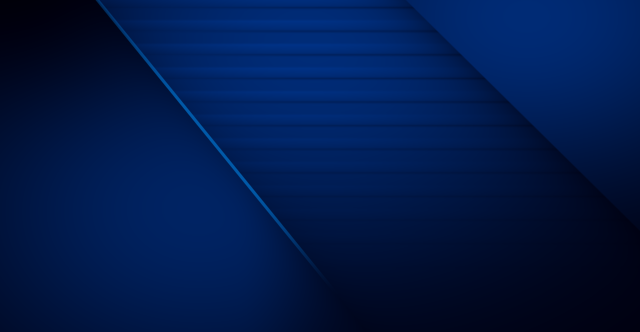
Give the GLSL for this background, as a Shadertoy shader.

```glsl
// Deep blue backdrop: a ribbed centre panel between two slanted panels.
// Each panel is a soft elliptical glow; slanted edges cast shadows, and
// the left edge carries a bright glowing strip.

const float RIB_PERIOD = 0.0711;

// Signed distance to a slanted edge; positive to its right.
// topX is where the edge meets the top, run is its x shift per unit down.
float slantDistance(vec2 p, float topX, float run) {
    return (p.x - topX - run * (1.0 - p.y)) / sqrt(1.0 + run * run);
}

float softGlow(vec2 p, vec2 centre, vec2 radius) {
    vec2 q = (p - centre) / radius;
    return exp(-dot(q, q));
}

// Darkening that fades away from an edge
float edgeShade(float d, float strength, float reach) {
    return 1.0 - strength * exp(-max(d, 0.0) / reach);
}

// Brightness factor of the horizontal ribs
float ribs(vec2 p, float pixel) {
    float t = fract((1.0 - p.y - 0.0235) / RIB_PERIOD);
    float aa = pixel / RIB_PERIOD;
    float fromDark = min(t, 1.0 - t);
    float lit = smoothstep(0.50 - aa, 0.56 + aa, t) * exp(-max(t - 0.56, 0.0) * 5.0);
    float groove = exp(-pow(fromDark / (0.04 + 0.4 * aa), 2.0));
    float slope = smoothstep(0.7, 1.0, t) * 0.05;
    float lightFade = 1.0 - smoothstep(0.75, 1.4, p.x);
    float darkFade = smoothstep(0.45, 1.0, p.x);
    float heightFade = smoothstep(0.05, 0.85, p.y);
    return 1.0 + heightFade * (lit * mix(0.05, 0.15, lightFade)
        - groove * mix(0.03, 0.18, darkFade) - slope);
}

// Converts a light level to the blue ramp
vec3 blueRamp(float level) {
    return vec3(0.0, max(0.42 * level - 0.025, 0.0), level);
}

void mainImage(out vec4 fragColor, in vec2 fragCoord) {
    float pixel = 1.0 / iResolution.y;
    vec2 p = fragCoord / iResolution.y;
    p.x *= 1.92 * iResolution.y / iResolution.x;

    float leftEdge = slantDistance(p, 0.2925, 0.81);
    float rightEdge = slantDistance(p, 1.2175, 1.01);

    // Left panel, dimmed along its edge, lower tip and top corner
    float left = 0.02 + 0.37 * softGlow(p, vec2(0.60, 0.38), vec2(0.82, 0.62));
    left *= edgeShade(-leftEdge, 0.18, 0.04);
    left *= 1.0 - 0.35 * smoothstep(0.70, 1.05, p.x);
    left *= 1.0 - 0.70 * softGlow(p, vec2(0.05, 1.08), vec2(0.42, 0.33));

    // Ribbed centre panel under the shadow of the right panel
    float centre = 0.04 + 0.43 * softGlow(p, vec2(0.95, 0.87), vec2(0.90, 0.68));
    centre *= ribs(p, pixel);
    centre *= edgeShade(-rightEdge, 0.32, 0.06);
    centre *= edgeShade(leftEdge, 0.12, 0.06);

    // Right panel
    float right = 0.03 + 0.43 * softGlow(p, vec2(1.58, 0.95), vec2(0.78, 0.54));

    float level = mix(left, centre, smoothstep(-pixel, pixel, leftEdge));
    level = mix(level, right, smoothstep(-pixel, pixel, rightEdge));
    vec3 color = blueRamp(level);

    // Bright strip on the left edge, strongest around its middle
    float strip = 1.0 - smoothstep(0.0046 - 0.7 * pixel, 0.0046 + 0.7 * pixel, abs(leftEdge));
    float along = smoothstep(0.10, 0.46, p.y) * (1.0 - 0.55 * smoothstep(0.65, 1.0, p.y));
    color = mix(color, vec3(0.0, 0.35, 0.66), strip * along);

    fragColor = vec4(color, 1.0);
}
```
